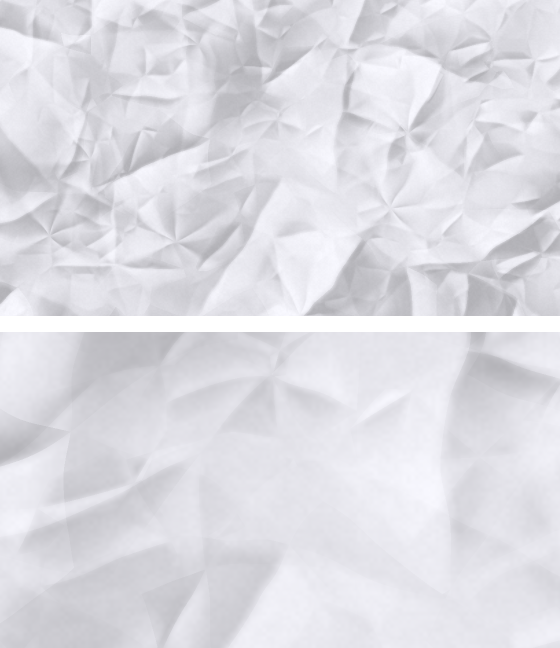
Top: the whole. Bottom: its middle third, enlarged.
A Shadertoy shader for this texture:

```glsl
// Crumpled white paper: creases along the borders of warped random cells and
// folds fanning out from pinched points are summed as slopes towards a light,
// then toned from cool grey to near white with a faint fibre grain.

const vec2 LIGHT_DIR = vec2(-0.55, 0.835);
const vec3 SHADOW = vec3(0.705, 0.703, 0.723);
const vec3 PAPER = vec3(0.876, 0.874, 0.900);
const vec3 HIGHLIGHT = vec3(0.966, 0.966, 0.992);
const float TAU = 6.2831853;

float hash(vec2 p) {
    return fract(sin(dot(p, vec2(127.1, 311.7))) * 43758.5453);
}

vec2 hash2(vec2 p) {
    return vec2(hash(p), hash(p + 57.3));
}

float noise(vec2 p) {
    vec2 cell = floor(p), f = fract(p);
    f = f * f * (3.0 - 2.0 * f);
    float low = mix(hash(cell), hash(cell + vec2(1, 0)), f.x);
    float high = mix(hash(cell + vec2(0, 1)), hash(cell + vec2(1, 1)), f.x);
    return mix(low, high, f.y);
}

vec2 rotate(vec2 p, float angle) {
    float c = cos(angle), s = sin(angle);
    return vec2(c * p.x - s * p.y, s * p.x + c * p.y);
}

// Bends straight creases a little
vec2 warp(vec2 p, float frequency, float amount) {
    vec2 q = p * frequency;
    return p + amount * (vec2(noise(q), noise(q + 31.7)) - 0.5);
}

// Ridges and valleys along cell borders: lit on one side, shaded on the other
float creases(vec2 p, float width, float softness, vec2 light) {
    vec2 cell = floor(p);
    vec2 nearest = vec2(8.0), second = vec2(8.0);
    vec2 nearestId = cell, secondId = cell;
    float third = 8.0;
    for (int y = -1; y <= 1; y++) {
        for (int x = -1; x <= 1; x++) {
            vec2 id = cell + vec2(x, y);
            vec2 offset = id + hash2(id) - p;
            float reach = length(offset);
            if (reach < length(nearest)) {
                third = length(second);
                second = nearest;
                secondId = nearestId;
                nearest = offset;
                nearestId = id;
            } else if (reach < length(second)) {
                third = length(second);
                second = offset;
                secondId = id;
            } else {
                third = min(third, reach);
            }
        }
    }
    vec2 across = normalize(second - nearest + 1e-5);
    float border = max(dot(0.5 * (nearest + second), across), 0.0);
    float fold = 2.0 * hash(nearestId + secondId + 0.37) - 1.0;
    float profile = smoothstep(0.0, softness, border + 0.3 * softness) * exp(-border / width);
    // Facets melt into each other where the neighbouring border changes
    float seam = mix(0.3, 1.0, smoothstep(0.0, 0.16, third - length(second)));
    return fold * dot(across, light) * profile * seam;
}

// Fans of folds around scattered points, each fold sharp on one flank
float pinches(vec2 p) {
    vec2 cell = floor(p);
    float sum = 0.0;
    for (int y = -1; y <= 1; y++) {
        for (int x = -1; x <= 1; x++) {
            vec2 id = cell + vec2(x, y);
            vec2 offset = p - id - hash2(id + 9.1);
            float radius = length(offset);
            float seed = hash(id + 3.7);
            float angle = atan(offset.y, offset.x + 1e-6);
            float folds = 3.0 + floor(3.0 * seed);
            float turn = fract(angle / TAU * folds + 0.35 * sin(angle + TAU * seed) + seed);
            float ramp = turn * (1.0 - smoothstep(0.82, 1.0, turn)) - 0.43;
            float fade = max(1.0 - radius, 0.0);
            sum += ramp * fade * fade * smoothstep(0.0, 0.06, radius) * (0.4 + seed);
        }
    }
    return sum;
}

// Slope of gentle swells along the light
float swell(vec2 p, float reach, vec2 light) {
    return noise(p + reach * light) - noise(p - reach * light);
}

float paperSlope(vec2 p) {
    vec2 q = warp(warp(p, 4.0, 0.09), 17.0, 0.014);
    float rough = smoothstep(0.25, 0.75, noise(p * 3.1 + 4.0));
    float slope = 1.35 * creases(q * 2.5 + 3.0, 0.36, 0.04, LIGHT_DIR);
    slope += 0.95 * creases(rotate(q, 0.7) * 4.6 + 11.0, 0.28, 0.06, rotate(LIGHT_DIR, 0.7));
    slope += (0.2 + 0.75 * rough)
           * creases(rotate(q, 1.9) * 9.5 + 23.0, 0.26, 0.10, rotate(LIGHT_DIR, 1.9));
    slope += 1.05 * pinches(q * 2.3 + 6.0);
    slope += 0.85 * swell(p * 3.2 + 17.0, 0.4, LIGHT_DIR);
    slope += 0.45 * swell(q * 7.0 + 5.0, 0.35, LIGHT_DIR);
    return slope;
}

vec3 paperColor(float slope) {
    float tone = 1.2 * slope / (1.0 + 0.3 * abs(slope));
    vec3 target = tone < 0.0 ? SHADOW : HIGHLIGHT;
    return mix(PAPER, target, min(abs(tone), 1.0));
}

void mainImage(out vec4 fragColor, in vec2 fragCoord) {
    // Four samples smooth the crease edges
    vec3 color = vec3(0.0);
    for (int i = 0; i < 4; i++) {
        vec2 jitter = vec2(i % 2, i / 2) * 0.5 - 0.25;
        color += 0.25 * paperColor(paperSlope((fragCoord + jitter) / iResolution.y));
    }
    // Fibre grain
    vec2 p = fragCoord / iResolution.y;
    color += 0.016 * (noise(p * 230.0) - 0.5) + 0.01 * (noise(p * 90.0) - 0.5);
    fragColor = vec4(color, 1.0);
}
```
